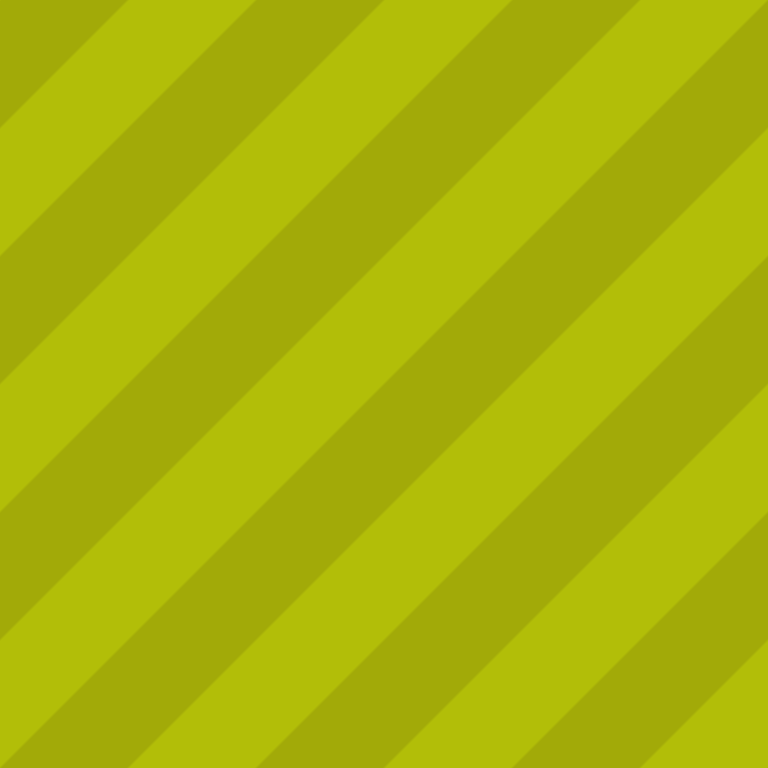
This pattern is drawn by a WebGL 2 fragment shader. Its source:

```glsl
#version 300 es
precision highp float;
// Diagonal stripes in two shades of lime, rising from lower left to upper right.

uniform vec2 u_resolution;
out vec4 fragColor;

const float REPEATS = 3.0;         // stripe pairs across and down
const float EDGE_SOFTNESS = 0.002; // half width of an edge, in canvas units
const vec3 DARK_LIME = vec3(0.635, 0.667, 0.031);
const vec3 LIGHT_LIME = vec3(0.698, 0.745, 0.031);

// Signed distance to the nearest stripe edge; negative inside a dark stripe.
float stripeDistance(vec2 uv, float repeats) {
    float phase = (uv.x - uv.y) * repeats;
    float fromDarkCentre = abs(fract(phase + 0.25) - 0.5);
    return (fromDarkCentre - 0.25) / (repeats * sqrt(2.0));
}

// Smooth step across an edge, never narrower than a pixel.
float softEdge(float dist, float softness, float pixel) {
    float halfWidth = max(softness, 0.75 * pixel);
    return smoothstep(-halfWidth, halfWidth, dist);
}

void main() {
    vec2 uv = gl_FragCoord.xy / u_resolution;
    float pixel = 1.0 / min(u_resolution.x, u_resolution.y);

    float lightness = softEdge(stripeDistance(uv, REPEATS), EDGE_SOFTNESS, pixel);
    fragColor = vec4(mix(DARK_LIME, LIGHT_LIME, lightness), 1.0);
}
```
